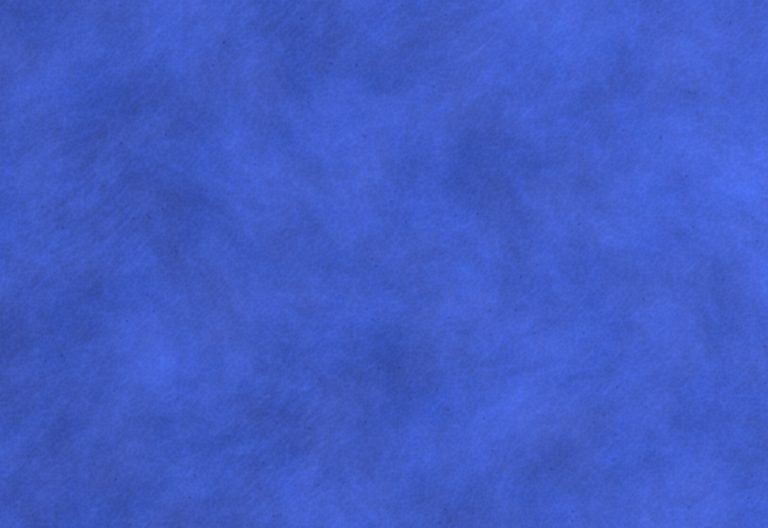
Write a Shadertoy shader that draws this texture.

```glsl
#define SHADOW vec3(0.230, 0.330, 0.710)
#define LIGHT vec3(0.290, 0.410, 0.870)
#define BASE_TONE 0.42
#define CLOUD_SCALE 9.0
#define CLOUD_CONTRAST 0.225
#define SIDE_GLOW 0.46
#define NAP_ANGLE 0.72
#define NAP_CONTRAST 0.30
#define GRAIN_CONTRAST 0.42
#define CREASE_CONTRAST 0.45
#define SPECK_DENSITY 0.05
#define TINT_DRIFT vec3(0.006, 0.001, -0.006)

mat2 rotation(float angle) {
    float c = cos(angle), s = sin(angle);
    return mat2(c, -s, s, c);
}

vec3 hash3(vec2 cell) {
    vec3 p = fract(cell.xyx * vec3(0.1031, 0.1030, 0.0973));
    p += dot(p, p.yxz + 33.33);
    return fract((p.xxy + p.yzz) * p.zyx);
}

// Cellular noise: distance to the nearest point, and that point's random id
vec2 cellular(vec2 p) {
    vec2 cell = floor(p), nearest = vec2(9.0, 0.0);
    for (int y = -1; y <= 1; y++)
    for (int x = -1; x <= 1; x++) {
        vec2 neighbour = cell + vec2(x, y);
        vec3 random = hash3(neighbour);
        float d = length(neighbour + random.xy - p);
        if (d < nearest.x) nearest = vec2(d, random.z);
    }
    return nearest;
}

// Soft mottling: rotated, gently warped layers of sines
float clouds(vec2 p) {
    float sum = 0.0, amplitude = 1.0;
    for (int i = 0; i < 7; i++) {
        p += 0.3 * sin(p.yx * 0.9 + float(i) * 1.7);
        sum += amplitude * sin(p.x) * sin(p.y);
        p = rotation(1.1) * p * 1.6 + 4.3;
        amplitude *= 0.82;
    }
    return sum;
}

// Sparse soft marks, one in some of the cells
float marks(vec2 p, float radius, float density) {
    vec2 point = cellular(p);
    return (1.0 - smoothstep(radius * 0.4, radius, point.x)) * step(point.y, density);
}

void mainImage(out vec4 fragColor, in vec2 fragCoord) {
    vec2 uv = fragCoord / iResolution.y;
    vec2 screen = fragCoord / iResolution.xy;
    vec2 bend = 0.012 * sin(uv.yx * 9.0) + 0.004 * sin(uv.yx * 37.0 + 1.0);
    vec2 nap = rotation(NAP_ANGLE) * (uv + bend) + 3.0;

    // Broad light, stronger towards the upper right
    float tone = BASE_TONE + SIDE_GLOW * (screen.x - 0.5) + 0.08 * (screen.y - 0.5);
    tone += 0.20 * smoothstep(0.75, 1.0, screen.x) * screen.y;
    tone += CLOUD_CONTRAST * clouds(uv * CLOUD_SCALE + 2.0);

    // Brushed fibres and fine grain
    float fibre = cellular(nap * vec2(58.0, 120.0)).x - 0.47;
    float grain = cellular(uv * 140.0 + 7.0).x - 0.47;
    tone += NAP_CONTRAST * fibre + GRAIN_CONTRAST * grain;

    // Creases gathered in a few patches, mostly at the upper left
    float patchMask = smoothstep(0.1, 0.9, sin(uv.x * 8.0 + 0.4) * sin(uv.y * 7.0 - 2.6));
    patchMask *= 1.0 - smoothstep(0.3, 0.8, screen.x);
    float crease = cellular(nap * vec2(18.0, 90.0) + 11.0).x - 0.47;
    tone += CREASE_CONTRAST * patchMask * crease;

    // Dark pores and faint pale scratches
    tone -= 0.45 * marks(uv * 38.0 + 5.0, 0.15, SPECK_DENSITY);
    tone += 0.25 * marks(nap * vec2(9.0, 90.0), 0.35, SPECK_DENSITY * 0.2);

    // Dye, with a slight drift of hue
    vec3 dye = mix(SHADOW, LIGHT, tone);
    dye += TINT_DRIFT * clouds(uv * 14.0 + 21.0);
    fragColor = vec4(dye, 1.0);
}
```
